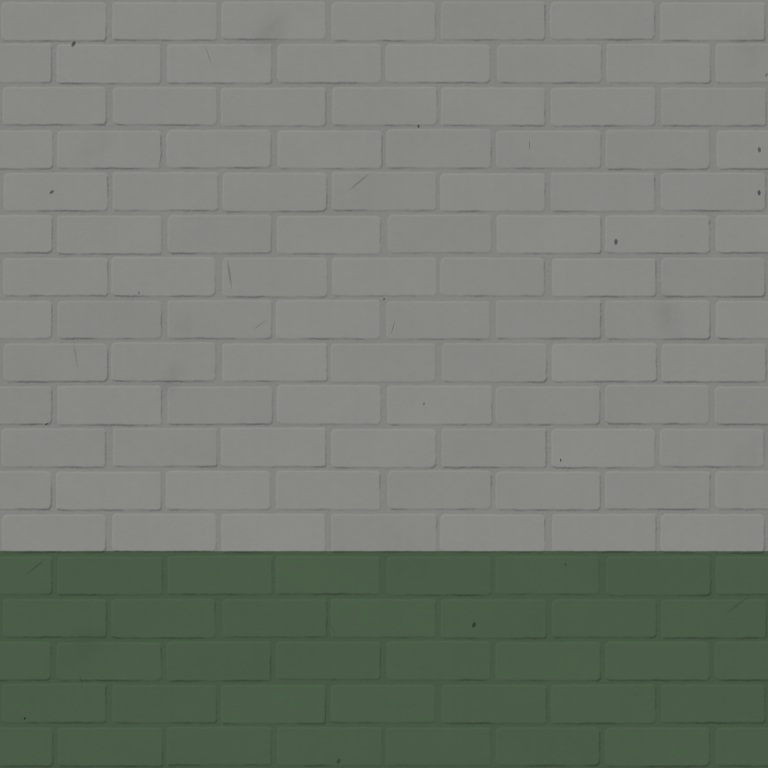
Write a Shadertoy shader that draws this texture.

```glsl
const vec2 GRID = vec2(7.0, 18.0);            // bricks across, courses down
const vec3 GREY_PAINT = vec3(0.533, 0.536, 0.522);
const vec3 GREEN_PAINT = vec3(0.291, 0.362, 0.279);
const float PAINT_LINE = 0.2825;
const vec2 TO_LIGHT = vec2(-0.5, 0.866);

float hash(vec2 p) {
    vec3 q = fract(p.xyx * vec3(0.1031, 0.1030, 0.0973));
    q += dot(q, q.yzx + 33.33);
    return fract((q.x + q.y) * q.z);
}

vec2 hash2(vec2 p) {
    return vec2(hash(p), hash(p + 57.3));
}

// Distance to the nearest scattered point
float cellular(vec2 p) {
    vec2 cell = floor(p);
    float nearest = 2.0;
    for (int y = -1; y <= 1; y++) {
        for (int x = -1; x <= 1; x++) {
            vec2 c = cell + vec2(x, y);
            nearest = min(nearest, length(c + hash2(c) - p));
        }
    }
    return nearest;
}

// Layered, turned sines in about -1..1
float ripple(vec2 p) {
    float sum = 0.0, weight = 0.5;
    for (int i = 0; i < 4; i++) {
        sum += weight * sin(p.x + 1.7 * sin(p.y)) * cos(p.y + 1.3 * sin(p.x * 0.8));
        p = mat2(1.2, 1.5, -1.5, 1.2) * p + 3.1;
        weight *= 0.6;
    }
    return sum;
}

// Staggered brick index
vec2 brickId(vec2 uv) {
    vec2 g = uv * GRID;
    float row = floor(g.y);
    float stagger = 0.5 * mod(row + 1.0, 2.0);
    return vec2(mod(floor(g.x + stagger), GRID.x), row);
}

// Signed distance to an uneven rounded brick
float brickDistance(vec2 uv) {
    vec2 id = brickId(uv);
    vec2 g = uv * GRID + vec2(0.5 * mod(id.y + 1.0, 2.0), 0.0);
    vec2 local = (fract(g) - 0.5) / GRID;
    local += (hash2(id + 11.0) - 0.5) * vec2(0.0030, 0.0016);
    local += 0.0007 * vec2(ripple(uv * 160.0), ripple(uv * 130.0 + 9.0));
    vec2 halfSize = 0.5 / GRID - vec2(0.0034, 0.0026) - 0.0010 * hash2(id + 31.0);
    float radius = mix(0.003, 0.007, hash(id + 5.0));
    vec2 q = abs(local) - halfSize + radius;
    return length(max(q, 0.0)) + min(max(q.x, q.y), 0.0) - radius;
}

float relief(vec2 uv) {
    float d = brickDistance(uv);
    float face = smoothstep(0.0016, -0.0016, d);
    float grit = cellular(uv * 210.0) * mix(0.24, 0.05, face);
    return face + grit;
}

// Randomly placed, turned ellipses; returns their strongest coverage
float marks(vec2 uv, int count, float seed, vec2 size, float softness) {
    float cover = 0.0;
    for (int i = 0; i < count; i++) {
        vec2 key = vec2(float(i) * 3.7, seed);
        float angle = mix(0.6, 2.0, hash(key + 4.0));
        vec2 along = vec2(cos(angle), sin(angle));
        vec2 p = uv - hash2(key);
        p = vec2(dot(p, along), dot(p, vec2(-along.y, along.x)));
        float r = length(p / (size * mix(0.5, 1.2, hash(key + 8.0))));
        float strength = mix(0.4, 1.0, hash(key + 13.0));
        cover = max(cover, strength * smoothstep(1.0 + softness, 1.0 - softness, r));
    }
    return cover;
}

void mainImage(out vec4 fragColor, in vec2 fragCoord) {
    vec2 uv = fragCoord / iResolution.xy;
    float pixel = 1.0 / iResolution.y;

    // Two paint bands with a nearly straight edge
    float edge = PAINT_LINE + 0.0004 * ripple(uv.xx * vec2(90.0, 37.0));
    vec3 color = mix(GREEN_PAINT, GREY_PAINT, smoothstep(-pixel, pixel, uv.y - edge));

    // Painted mortar, brick tone and broad mottling
    float face = smoothstep(0.0020, -0.0010, brickDistance(uv));
    float tone = mix(0.955, 1.0, face);
    tone += 0.022 * (hash(brickId(uv) + 71.0) - 0.5) * face;
    tone += 0.012 * ripple(uv * 22.0) + 0.010 * ripple(uv * 190.0);

    // Raised edges: faint highlights above, broken shadows below
    vec2 offset = TO_LIGHT * 0.0013;
    float slope = relief(uv - offset) - relief(uv + offset);
    float wear = smoothstep(-0.4, 0.7, ripple(uv * 38.0 + 4.0));
    tone += 0.055 * max(slope, 0.0) - mix(0.08, 0.27, wear) * max(-slope, 0.0);

    // Scuffs, scratches and dark pits
    float scuffGrain = 0.6 + 0.4 * ripple(uv * 120.0);
    tone -= 0.07 * scuffGrain * marks(uv, 9, 2.0, vec2(0.028, 0.016), 0.8);
    tone -= 0.16 * marks(uv, 12, 19.0, vec2(0.013, 0.0011), 0.7);
    tone -= 0.42 * marks(uv, 16, 43.0, vec2(0.0030, 0.0018), 0.5);

    fragColor = vec4(color * tone, 1.0);
}
```
